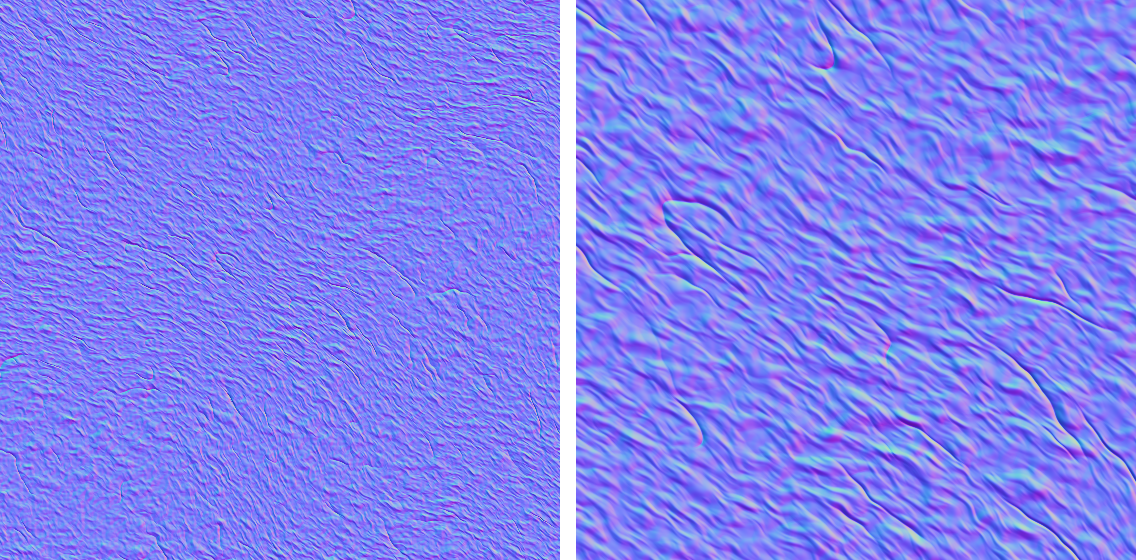
Left: the whole. Right: its middle third, enlarged.
Write a three.js fragment shader that draws this texture map.

```glsl
// Tangent-space normal map of wrinkled, fibrous rock with slanting grain and creases.
varying vec2 vUv;

vec2 hash2(vec2 p) {
  vec3 h = fract(p.xyx * vec3(0.1031, 0.1030, 0.0973));
  h += dot(h, h.yzx + 33.33);
  return fract((h.xx + h.yz) * h.zy) * 2.0 - 1.0;
}

// Gradient noise, about -0.6 to 0.6
float noise(vec2 p) {
  vec2 i = floor(p), f = p - i;
  vec2 u = f * f * f * (f * (f * 6.0 - 15.0) + 10.0);
  i += 300.0; // keeps cell numbers positive
  float a = dot(hash2(i), f);
  float b = dot(hash2(i + vec2(1.0, 0.0)), f - vec2(1.0, 0.0));
  float c = dot(hash2(i + vec2(0.0, 1.0)), f - vec2(0.0, 1.0));
  float d = dot(hash2(i + 1.0), f - 1.0);
  return mix(mix(a, b, u.x), mix(c, d, u.x), u.y);
}

vec2 rotate(vec2 p, float angle) {
  float c = cos(angle), s = sin(angle);
  return vec2(c * p.x - s * p.y, s * p.x + c * p.y);
}

float surfaceHeight(vec2 p) {
  // Grain runs down to the right; broad bends and small crinkles make it wander
  vec2 q = rotate(p, 0.54);
  q.y += 0.1 * noise(p * 2.6 + 3.7) + 0.013 * noise(p * 10.0 + 17.3);
  q += 0.0065 * vec2(noise(p * 33.0 + 5.1), noise(p * 35.0 + 41.9));
  q += 0.003 * vec2(noise(p * 81.0 + 8.3), noise(p * 77.0 + 27.4));

  // Fibres: stretched octaves, with sharpened valleys
  float fibres = 0.0;
  float frequency = 72.0;
  for (int i = 0; i < 3; i++) {
    float k = float(i);
    vec2 s = rotate(q, 0.2 * (k - 1.0)) * frequency * vec2(0.36, 1.0);
    float n = noise(s + 19.7 * k);
    fibres += (n + 0.7 * abs(n)) * (0.19 + 0.04 * k) / frequency;
    frequency *= 1.65;
  }
  float roughness = 1.0 + 0.45 * noise(p * 6.0 + 60.2);

  // Fine grit without direction
  float grit = noise(p * 135.0) * 0.0013;

  // Broken creases at two scales, slightly steeper than the fibres
  float creases = 0.0;
  for (int i = 0; i < 2; i++) {
    float k = float(i);
    vec2 s = rotate(q, 0.16 + 0.1 * k) * (1.0 + 0.9 * k);
    float line = abs(noise(s * vec2(5.0, 14.0) + 31.3 * k));
    float broken = smoothstep(0.0, 0.35, noise(s * vec2(8.0, 13.0) + 73.1));
    creases += exp(-line * 38.0 - line * line * 500.0) * broken * (0.003 - 0.0008 * k);
  }
  return fibres * roughness + grit - creases;
}

void main() {
  // Slopes by central differences
  vec2 e = vec2(0.0008, 0.0);
  vec2 slope = vec2(
    surfaceHeight(vUv + e.xy) - surfaceHeight(vUv - e.xy),
    surfaceHeight(vUv + e.yx) - surfaceHeight(vUv - e.yx)) / (2.0 * e.x);

  vec3 normal = normalize(vec3(-slope * vec2(1.15, 1.1), 1.0));
  gl_FragColor = vec4(normal * 0.5 + vec2(0.5, 0.48).xxy, 1.0);
}
```
